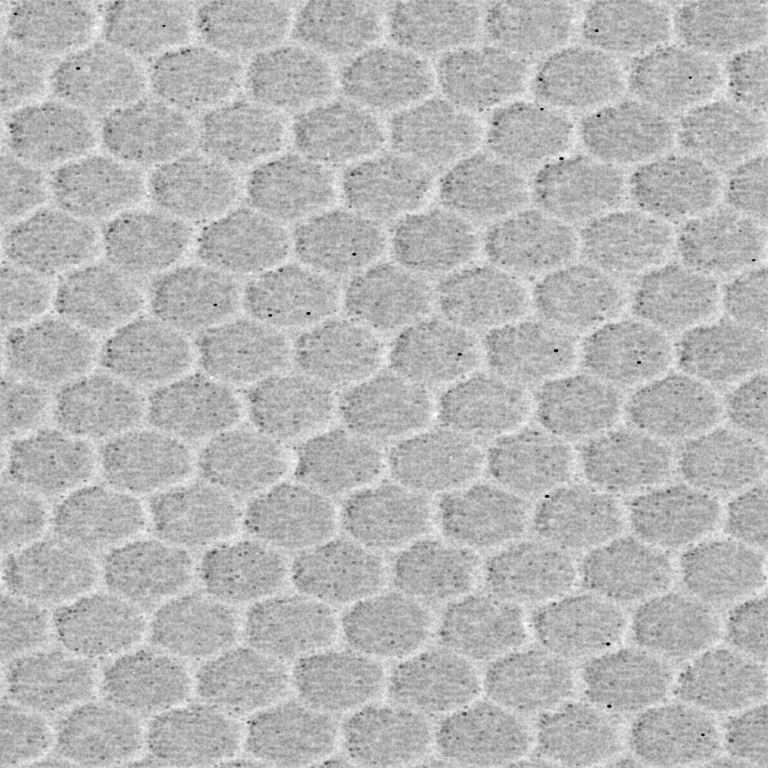
This texture is drawn by a WebGL 1 fragment shader. Its source:

```glsl
precision highp float;

uniform vec2 u_resolution;

const float TAU = 6.2831853;
const vec2 REPEATS = vec2(8.0, 7.0);         // each repeat holds two staggered rows
const vec2 HEX = vec2(1.0, 1.7320508);       // lattice of unit-wide hexagons
const vec2 ORIGIN = vec2(0.06, 0.49);
const float RIDGE_WIDTH = 0.075;
const vec2 LIGHT_STEP = vec2(0.042, -0.014);
const float RIDGE_LIGHT = 0.085;
const float RELIEF = 0.115;
const float BASE_GREY = 0.728;
const float CELL_TINT = 0.03;
const float RAGGED = 0.07;
const vec2 BLOTCH_COUNT = vec2(52.0, 58.0);
const vec2 STREAK_COUNT = vec2(42.0, 112.0);
const vec2 GRAIN_COUNT = vec2(150.0, 165.0);
const vec2 FINE_COUNT = vec2(250.0);

vec2 hash2(vec2 p) {
  vec2 s = vec2(dot(p, vec2(127.1, 311.7)), dot(p, vec2(269.5, 183.3)));
  return fract(sin(s) * 43758.5);
}

// Wrapping distance to the nearest scattered point, centred near zero
float cellular(vec2 uv, vec2 count) {
  vec2 q = uv * count;
  vec2 cell = floor(q);
  float nearest = 1.2;
  for (int j = -1; j <= 1; j++) {
    for (int i = -1; i <= 1; i++) {
      vec2 c = cell + vec2(float(i), float(j));
      nearest = min(nearest, length(c + hash2(mod(c, count)) - q));
    }
  }
  return nearest - 0.5;
}

// Sparse soft dots, at most one per grid cell
float specks(vec2 uv, float count, float density, float radius) {
  vec2 cell = floor(uv * count);
  vec2 key = mod(cell, count);
  vec2 centre = (cell + 0.25 + 0.5 * hash2(key + 17.0)) / count;
  vec2 pick = hash2(key + 53.0);
  float soft = 0.7 / u_resolution.y;
  float size = radius * mix(0.6, 1.0, pick.y);
  float dist = length((uv - centre) * vec2(0.8, 1.1));
  float dot_mask = 1.0 - smoothstep(size - soft, size + soft, dist);
  return dot_mask * step(pick.x, density);
}

// Offset from the nearest hexagon centre
vec2 hexOffset(vec2 p) {
  vec2 a = mod(p, HEX) - 0.5 * HEX;
  vec2 b = mod(p - 0.5 * HEX, HEX) - 0.5 * HEX;
  return dot(a, a) < dot(b, b) ? a : b;
}

// Height of the rounded ridge between hexagons
float ridge(vec2 p) {
  vec2 g = hexOffset(p);
  vec3 axes = abs(vec3(g.x, dot(g, vec2(0.5, 0.866)), dot(g, vec2(0.5, -0.866))));
  vec3 powers = pow(axes + 0.0001, vec3(9.0));
  float radius = pow(powers.x + powers.y + powers.z, 1.0 / 9.0);
  float d = (radius - 0.5) / RIDGE_WIDTH;
  return exp(-d * d);
}

void main() {
  vec2 uv = gl_FragCoord.xy / u_resolution;

  // Ragged, slightly wavering honeycomb
  float blotch = cellular(uv, BLOTCH_COUNT);
  float blotchB = cellular(uv + 0.37, BLOTCH_COUNT);
  vec2 sway = sin(TAU * vec2(dot(uv, vec2(5.0, 9.0)), dot(uv, vec2(11.0, -4.0))))
            + 0.7 * sin(TAU * vec2(dot(uv, vec2(-13.0, 17.0)), dot(uv, vec2(19.0, 8.0))));
  vec2 p = uv * REPEATS * HEX - ORIGIN + 0.018 * sway + RAGGED * vec2(blotch, blotchB);

  // Side-lit relief with uneven strength
  float height = ridge(p);
  float relief = ridge(p + LIGHT_STEP) - ridge(p - LIGHT_STEP);
  float patchiness = 0.5 + 0.25 * (sin(TAU * dot(uv, vec2(3.0, 5.0)))
                   + sin(TAU * dot(uv, vec2(-7.0, 4.0)) + 2.0));
  float strength = mix(0.75, 1.15, patchiness);
  float shadow = max(-relief, 0.0);
  float grey = BASE_GREY + strength * (RIDGE_LIGHT * height + RELIEF * relief);

  // Tint of each hexagon
  vec2 id = mod(floor((p - hexOffset(p)) * 2.0 / HEX + 0.5), 2.0 * REPEATS);
  grey += CELL_TINT * (hash2(id).x - 0.5) * (1.0 - height);

  // Woven fibres and grain
  float streak = cellular(uv, STREAK_COUNT);
  float weave = sin(TAU * uv.y * STREAK_COUNT.y + 3.0 * blotch);
  float grain = cellular(uv, GRAIN_COUNT);
  float fine = cellular(uv, FINE_COUNT);
  grey += (0.11 * streak + 0.012 * weave) * (1.0 - 0.6 * height);
  grey += 0.07 * blotchB + 0.13 * grain + 0.13 * fine;
  grey += shadow * (0.2 * grain + 0.2 * blotch);

  // Pits, pinholes and bright flecks
  float pits = specks(uv, 95.0, 0.16, 0.0028);
  grey -= pits * (0.08 + 0.12 * patchiness + 0.15 * shadow);
  grey += 0.15 * specks(uv + 0.5, 38.0, 0.04, 0.0018);
  grey = mix(grey, 0.08, specks(uv, 16.0, 0.08, 0.0024));

  gl_FragColor = vec4(vec3(clamp(grey, 0.0, 1.0)), 1.0);
}
```
